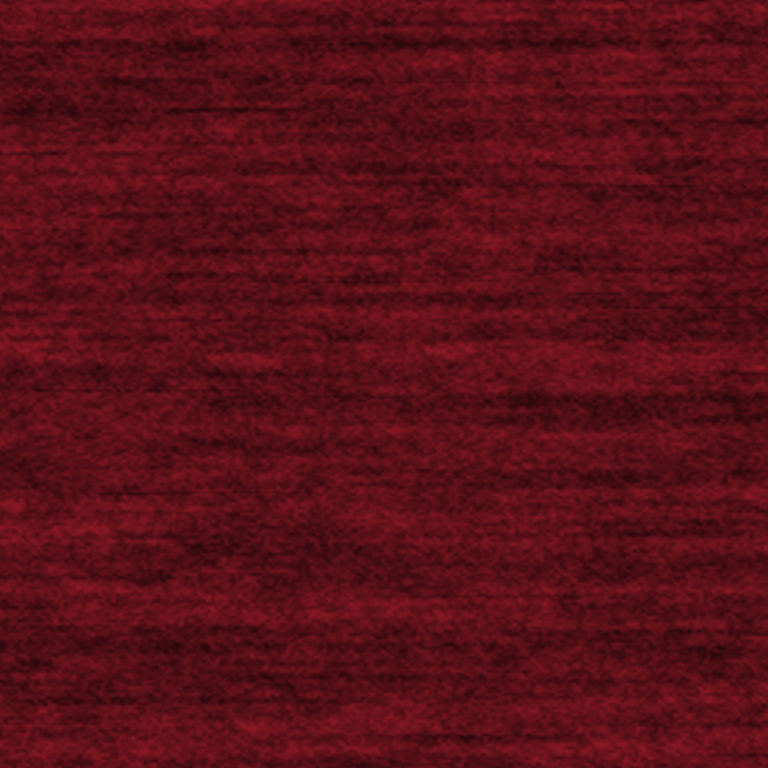
Write a WebGL 1 fragment shader that draws this texture.

```glsl
precision highp float;
// Deep red brushed cloth: long horizontal streaks over soft blotches and fine grain.
// Streaks are stretched noise whose rows slide independently; all layers add up
// to one tone, which a dark-to-bright red ramp turns into colour.

uniform vec2 u_resolution;

float hash(vec2 cell) {
  vec3 q = fract(vec3(cell.xyx) * vec3(0.1031, 0.1030, 0.0973));
  q += dot(q, q.yzx + 33.33);
  return fract((q.x + q.y) * q.z);
}

// Smooth random curve along one row, shifted by a random amount, in -1..1.
float rowNoise(float x, float row, float seed) {
  x += 37.0 * hash(vec2(row, seed + 5.0));
  float cell = floor(x);
  float f = fract(x);
  float a = hash(vec2(cell, row + seed * 17.0));
  float b = hash(vec2(cell + 1.0, row + seed * 17.0));
  return 2.0 * mix(a, b, f * f * (3.0 - 2.0 * f)) - 1.0;
}

// Noise blended between independently sliding rows, in -1..1.
float streakNoise(vec2 p, vec2 frequency, float seed) {
  p *= frequency;
  float row = floor(p.y);
  float f = fract(p.y);
  float low = rowNoise(p.x, row, seed);
  float high = rowNoise(p.x, row + 1.0, seed);
  return mix(low, high, f * f * (3.0 - 2.0 * f));
}

vec2 rotate(vec2 p, float angle) {
  float c = cos(angle);
  float s = sin(angle);
  return vec2(c * p.x - s * p.y, s * p.x + c * p.y);
}

// Long horizontal bands, from broad to hair thin.
float streaks(vec2 p) {
  float tone = 0.13 * streakNoise(p, vec2(1.4, 21.0), 1.0);
  tone += 0.18 * streakNoise(p, vec2(2.2, 52.0), 2.0);
  tone += 0.20 * streakNoise(p, vec2(3.2, 125.0), 3.0);
  float thread = streakNoise(p, vec2(2.4, 120.0), 4.0);
  return tone - 0.22 * smoothstep(0.5, 1.0, thread);
}

// Uneven dye and short fibres.
float blotches(vec2 p) {
  float tone = 0.09 * streakNoise(p, vec2(5.0, 13.0), 5.0);
  tone += 0.09 * streakNoise(p, vec2(13.0, 36.0), 6.0);
  return tone + 0.17 * streakNoise(p, vec2(30.0, 95.0), 7.0);
}

// Fine cloth grain with two slanted fibre directions.
float grain(vec2 p) {
  float tone = 0.26 * streakNoise(p, vec2(170.0, 230.0), 8.0);
  tone += 0.15 * streakNoise(rotate(p, 0.6), vec2(65.0, 170.0), 9.0);
  return tone + 0.13 * streakNoise(rotate(p, -0.5), vec2(75.0, 160.0), 10.0);
}

void main() {
  vec2 p = gl_FragCoord.xy / u_resolution;

  // A slight waver keeps the streaks from looking ruled.
  vec2 wavy = p;
  wavy.y += 0.0012 * streakNoise(p, vec2(6.0, 9.0), 11.0);

  float tone = 0.49 + streaks(wavy) + blotches(wavy) + grain(p);

  vec3 darkRed = vec3(0.220, 0.040, 0.060);
  vec3 brightRed = vec3(0.500, 0.088, 0.130);
  vec3 colour = mix(darkRed, brightRed, clamp(tone, -0.15, 1.15));
  gl_FragColor = vec4(colour, 1.0);
}
```
